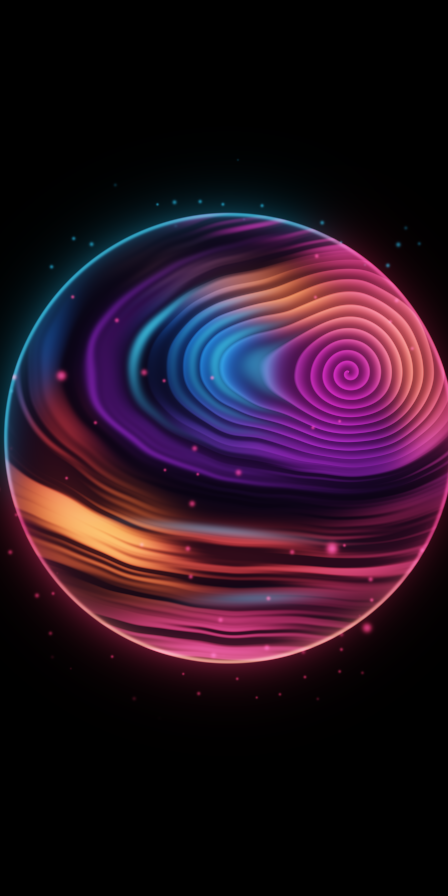
A Shadertoy shader for this background:

```glsl
// A glossy sphere of swirling neon ribbons floats in black space.
// Soft coloured lobes light the ball, ridges along an off-centre vortex cut
// them into ribbons, and a two-tone rim, halo and hashed sparks finish it.

const vec2 BALL = vec2(0.012, 0.022);   // canvas is 2 units high
const float RADIUS = 0.503;
const vec2 CORE = vec2(0.53, 0.29);     // vortex centre, in ball radii

const vec3 CYAN = vec3(0.12, 0.68, 0.90);
const vec3 BLUE = vec3(0.05, 0.36, 0.85);
const vec3 VIOLET = vec3(0.30, 0.06, 0.48);
const vec3 MAGENTA = vec3(0.85, 0.09, 0.66);
const vec3 PINK = vec3(0.95, 0.16, 0.38);
const vec3 RED = vec3(0.75, 0.14, 0.13);
const vec3 ORANGE = vec3(1.20, 0.42, 0.13);
const vec3 PEACH = vec3(1.30, 0.60, 0.45);

float hash(vec2 p) {
    vec3 h = fract(p.xyx * 0.1031);
    h += dot(h, h.yzx + 33.33);
    return fract((h.x + h.y) * h.z);
}

float noise(vec2 p) {
    vec2 i = floor(p), f = fract(p);
    f = f * f * (3.0 - 2.0 * f);
    return mix(mix(hash(i), hash(i + vec2(1, 0)), f.x),
               mix(hash(i + vec2(0, 1)), hash(i + vec2(1, 1)), f.x), f.y);
}

// Soft tilted ellipse of light
float lobe(vec2 q, vec2 centre, vec2 size, float tilt) {
    float c = cos(tilt), s = sin(tilt);
    vec2 d = mat2(c, -s, s, c) * (q - centre) / size;
    return exp(-dot(d, d));
}

float line(float x, float level, float width) {
    float d = (x - level) / width;
    return exp(-d * d);
}

// Distance from the vortex, stretched to the left and squeezed below
float flow(vec2 q) {
    vec2 d = q - CORE;
    d.x *= mix(1.0, 0.57, smoothstep(0.0, 0.6, -d.x));
    d.y *= mix(1.2, 1.0, smoothstep(-0.3, 0.1, d.y));
    return length(d) + 0.05 * (noise(q * 2.6 + 7.0) - 0.5)
                     + 0.015 * (noise(q * 7.0) - 0.5);
}

// Ribbon with a crisp outer edge that fades inward
float ridge(float x) {
    float f = fract(x);
    return f * f * (1.0 - smoothstep(0.82, 1.0, f));
}

vec3 lights(vec2 q) {
    // Vortex and upper half
    vec3 c = MAGENTA * lobe(q, vec2(0.49, 0.27), vec2(0.27, 0.26), 0.0);
    c += ORANGE * 0.9 * lobe(q, vec2(0.79, 0.32), vec2(0.13, 0.24), 0.3);
    c += ORANGE * lobe(q, vec2(0.32, 0.60), vec2(0.40, 0.12), -0.2);
    c += PINK * 0.8 * lobe(q, vec2(0.64, 0.64), vec2(0.36, 0.14), -0.75);
    c += PINK * 0.6 * lobe(q, vec2(0.90, 0.08), vec2(0.12, 0.25), -0.3);
    c += BLUE * 1.1 * lobe(q, vec2(-0.04, 0.38), vec2(0.22, 0.28), 0.3);
    c += VIOLET * lobe(q, vec2(0.36, -0.03), vec2(0.55, 0.15), -0.1);
    c += MAGENTA * 0.5 * lobe(q, vec2(0.20, 0.92), vec2(0.32, 0.06), -0.15);
    c += BLUE * 0.35 * lobe(q, vec2(-0.88, 0.28), vec2(0.09, 0.40), -0.3);
    // Lower half
    c += RED * 0.9 * lobe(q, vec2(-0.76, -0.12), vec2(0.14, 0.30), 0.4);
    c += ORANGE * 1.3 * lobe(q, vec2(-0.56, -0.43), vec2(0.33, 0.16), -0.5);
    c += RED * 1.3 * lobe(q, vec2(0.02, -0.53), vec2(0.50, 0.10), -0.04);
    c += PINK * 0.6 * lobe(q, vec2(0.68, -0.50), vec2(0.35, 0.14), 0.35);
    c += PINK * lobe(q, vec2(-0.05, -0.90), vec2(0.55, 0.13), 0.0);
    return c;
}

vec3 ballColor(vec2 q) {
    float s = flow(q);
    vec2 d = q - CORE;
    float inner = 1.0 - smoothstep(0.38, 0.62, s);

    // Ribbons: ordered spiral near the vortex, ragged streaks outside
    float spin = atan(d.y, -d.x) / 6.2831853;
    float rings = 0.45 + 1.3 * ridge(s * 22.0 + spin);
    float streak = 0.6 * noise(vec2(s * 24.0, q.x * 1.4))
                 + 0.4 * noise(vec2(s * 58.0, q.x * 2.2 + 9.0));
    float ragged = 0.12 + 1.5 * smoothstep(0.25, 0.75, streak);
    vec3 c = vec3(0.025, 0.008, 0.05) + lights(q) * mix(ragged, rings, inner);

    // Thin bright contours on the left shoulder
    float shoulder = lobe(q, vec2(-0.30, 0.42), vec2(0.22, 0.27), 0.7);
    c += CYAN * 1.1 * shoulder * line(s, 0.53, 0.014);
    float blueSide = lobe(q, vec2(0.0, 0.36), vec2(0.20, 0.24), 0.2);
    for (int i = 0; i < 4; i++)
        c += CYAN * 0.75 * blueSide * line(s, 0.27 + 0.055 * float(i), 0.012);
    float violetSide = lobe(q, vec2(-0.40, 0.18), vec2(0.75, 0.55), -0.5);
    c += VIOLET * violetSide * (0.9 * line(s, 0.65, 0.012) + 0.55 * line(s, 0.61, 0.05));

    // Teal reflections between the lower bands
    c += CYAN * 0.45 * lobe(q, vec2(-0.05, -0.41), vec2(0.34, 0.022), -0.1);
    c += CYAN * 0.40 * lobe(q, vec2(0.12, -0.71), vec2(0.24, 0.028), 0.04);
    return c;
}

// One possible spark in each grid cell
float sparks(vec2 p, float chance) {
    vec2 cell = floor(p), spot = 0.25 + 0.5 * vec2(hash(cell + 3.1), hash(cell + 8.7));
    float size = mix(0.05, 0.11, hash(cell + 5.3));
    return step(hash(cell), chance) * exp(-pow(length(fract(p) - spot) / size, 2.0));
}

void mainImage(out vec4 fragColor, in vec2 fragCoord) {
    vec2 p = (2.0 * fragCoord - iResolution.xy) / iResolution.y;
    vec2 q = (p - BALL) / RADIUS;
    float r = length(q), pixel = 2.0 / (iResolution.y * RADIUS);
    vec2 n = q / max(r, 0.001);

    // Rim is cyan at upper left, pink at right, peach below
    float cool = smoothstep(0.25, 0.65, dot(n, vec2(-0.6, 0.8)));
    vec3 rim = mix(mix(PINK, PEACH, smoothstep(0.4, 0.95, -n.y)), CYAN, cool);
    vec3 halo = mix(PINK * 0.30, CYAN * 0.22, cool) * mix(1.0, 0.5, smoothstep(0.0, 0.8, n.x));
    vec3 c = halo * exp(-max(r - 1.0, 0.0) * 13.0);

    float inside = 1.0 - smoothstep(1.0 - pixel, 1.0 + pixel, r);
    c = mix(c, ballColor(q), inside);
    c += rim * inside * (0.75 * line(r, 0.993, 0.009) + 0.30 * exp((r - 1.0) * 22.0));

    // Dust around the ball and a few embers on it
    float belt = smoothstep(0.95, 1.03, r) * (1.0 - smoothstep(1.1, 1.3, r));
    c += mix(PINK, CYAN, smoothstep(-0.1, 0.3, n.y)) * 0.55 * belt * sparks(q * 11.0, 0.25);
    c += PINK * 0.8 * inside * sparks(q * 9.0 + 40.0, 0.08);
    c += PINK * 1.2 * lobe(q, vec2(-0.745, 0.277), vec2(0.018), 0.0);
    c += PINK * 1.6 * lobe(q, vec2(0.456, -0.49), vec2(0.021), 0.0);
    c += PINK * lobe(q, vec2(0.611, -0.842), vec2(0.018), 0.0);

    fragColor = vec4(1.0 - exp(-1.45 * c), 1.0);
}
```
